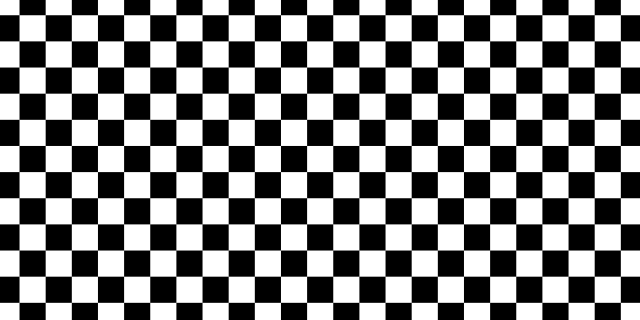
Reproduce this pattern procedurally as a Shadertoy shader.

```glsl
// Flat black and white checkerboard with crisp, area-filtered edges.

#define CELLS_PER_HEIGHT 12.24
#define GRID_OFFSET vec2(0.253, 0.343)
#define LIGHT_COLOR vec3(1.0)
#define DARK_COLOR vec3(0.0)

// Integral of a square wave that is +1 on even cells and -1 on odd cells.
vec2 squareWaveIntegral(vec2 p) {
    return 1.0 - abs(mod(p, 2.0) - 1.0);
}

// Checker sign averaged over a square footprint: +1 light, -1 dark.
float filteredChecker(vec2 p, float footprint) {
    vec2 halfWidth = vec2(0.5 * footprint);
    vec2 wave = (squareWaveIntegral(p + halfWidth)
               - squareWaveIntegral(p - halfWidth)) / footprint;
    return wave.x * wave.y;
}

void mainImage(out vec4 fragColor, in vec2 fragCoord) {
    // Grid coordinates: one unit per cell
    float cellsPerPixel = CELLS_PER_HEIGHT / iResolution.y;
    vec2 grid = fragCoord * cellsPerPixel + GRID_OFFSET;

    // Blend the two colours by coverage
    float lightness = 0.5 + 0.5 * filteredChecker(grid, cellsPerPixel);
    fragColor = vec4(mix(DARK_COLOR, LIGHT_COLOR, lightness), 1.0);
}
```
